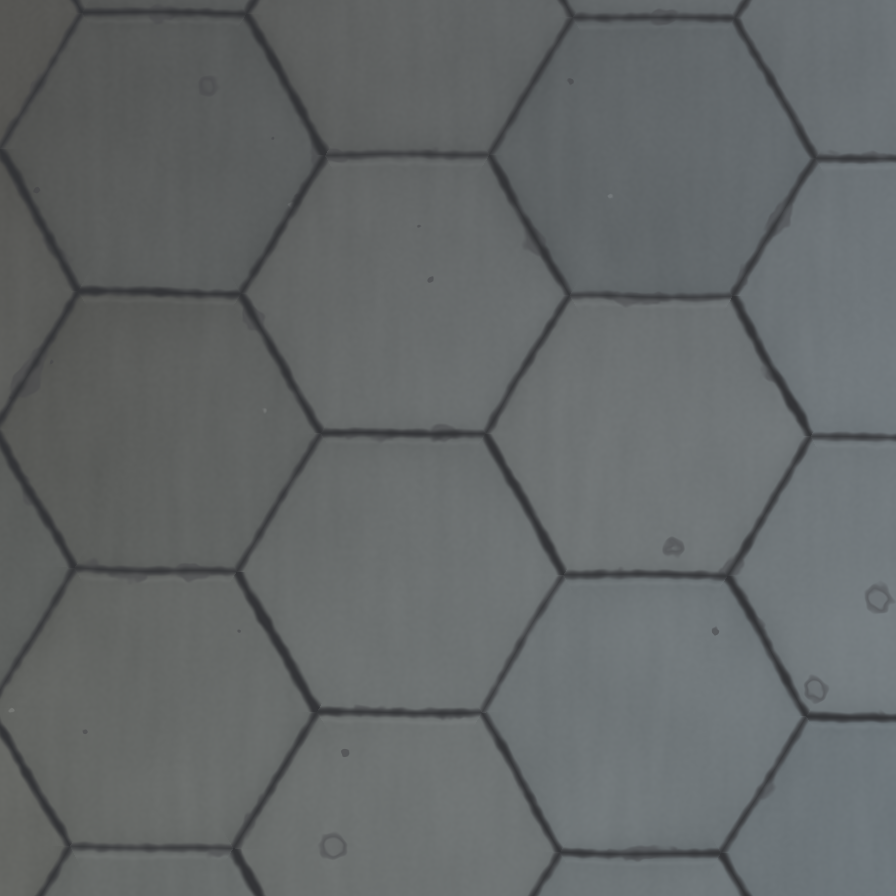
Give the GLSL for this texture, as a Shadertoy shader.

```glsl
#define TILE_CENTER vec2(0.452, 0.672)
#define STEP_SLANT vec2(0.276, 0.153)
#define STEP_UP vec2(0.005, 0.311)
#define GROUT_HALF_WIDTH 0.010
#define GROUT_SOFTNESS 0.009
#define WOBBLE 0.016
#define TILE_VARIATION 0.034
#define SPECKS 16
#define RINGS 5
#define GROUT_COLOR vec3(0.20, 0.205, 0.215)
#define GRIME_COLOR vec3(0.28, 0.28, 0.295)

vec2 hash2(vec2 p) {
    vec3 h = fract(p.xyx * vec3(0.1031, 0.1030, 0.0973));
    h += dot(h, h.yzx + 33.33);
    return fract((h.xx + h.yz) * h.zy);
}

float cornerSlope(vec2 cell, vec2 corner, vec2 f) {
    return dot(hash2(cell + corner) * 2.0 - 1.0, f - corner);
}

// Gradient noise, roughly -0.7 to 0.7
float noise(vec2 p) {
    vec2 i = floor(p), f = p - i;
    vec2 u = f * f * f * (f * (f * 6.0 - 15.0) + 10.0);
    float low = mix(cornerSlope(i, vec2(0, 0), f), cornerSlope(i, vec2(1, 0), f), u.x);
    float high = mix(cornerSlope(i, vec2(0, 1), f), cornerSlope(i, vec2(1, 1), f), u.x);
    return mix(low, high, u.y);
}

float fbm(vec2 p) {
    float sum = 0.0, amp = 0.6;
    for (int i = 0; i < 4; i++) {
        sum += amp * noise(p);
        p = p * 2.03 + 17.3;
        amp *= 0.5;
    }
    return sum;
}

// Nearest and second nearest hexagon centers; returns the distance to their shared edge
float hexEdge(vec2 lattice, out vec2 tile, out vec2 neighbor, out vec2 across) {
    mat2 hexBasis = mat2(0.866, 0.5, 0.0, 1.0);
    vec2 base = floor(lattice), nearVec = vec2(0), nextVec = vec2(0);
    float d1 = 1e3, d2 = 1e3;
    for (int y = -1; y <= 2; y++)
    for (int x = -1; x <= 2; x++) {
        vec2 id = base + vec2(x, y);
        vec2 r = hexBasis * (id - lattice);
        float d = dot(r, r);
        if (d < d1) {
            d2 = d1; nextVec = nearVec; neighbor = tile;
            d1 = d; nearVec = r; tile = id;
        } else if (d < d2) {
            d2 = d; nextVec = r; neighbor = id;
        }
    }
    across = nextVec - nearVec;
    return 0.5 * (d2 - d1);
}

// Uneven light: dim and warm at upper left, cool and bright at lower right
vec3 daylight(vec2 p) {
    vec3 top = mix(vec3(0.325, 0.325, 0.315), vec3(0.415, 0.44, 0.455), p.x);
    vec3 bottom = mix(vec3(0.385, 0.395, 0.385), vec3(0.445, 0.475, 0.49), p.x);
    float glow = exp(-7.0 * dot(p - vec2(0.55, 0.3), p - vec2(0.55, 0.3)));
    return mix(bottom, top, smoothstep(0.1, 0.95, p.y)) + 0.022 * glow;
}

void mainImage(out vec4 fragColor, in vec2 fragCoord) {
    vec2 p = fragCoord / iResolution.y;
    float pixel = 1.0 / iResolution.y;
    vec2 tile = vec2(0), neighbor = vec2(0), across;
    vec2 warp = vec2(noise(p * 8.0), noise(p * 8.0 + 41.0)) * WOBBLE;
    vec2 lattice = inverse(mat2(STEP_SLANT, STEP_UP)) * (p - TILE_CENTER);
    float edge = hexEdge(lattice + warp, tile, neighbor, across);
    edge += 0.008 * noise(p * 70.0);

    // Tile body: own tone, soft clouds, faint vertical streaks and grain
    vec2 tone = hash2(tile + 61.0);
    vec3 color = daylight(p) + TILE_VARIATION * (tone.x - 0.5);
    color += vec3(0.008, 0.0, -0.008) * (tone.y - 0.5);
    color += 0.032 * fbm(p * 6.0 + tile * 7.0);
    color += 0.014 * noise(p * vec2(60.0, 9.0)) + 0.010 * noise(p * 150.0);

    // Specks
    for (int i = 0; i < SPECKS; i++) {
        vec2 h = hash2(vec2(i, 7));
        float radius = mix(0.0015, 0.0045, h.x * h.x);
        float d = length(p - hash2(vec2(i, 23))) + 0.003 * noise(p * 200.0);
        float cover = 1.0 - smoothstep(radius - pixel, radius + pixel, d);
        color = mix(color, h.y > 0.85 ? color + 0.12 : GRIME_COLOR, 0.6 * cover);
    }

    // Small ring stains
    for (int i = 0; i < RINGS; i++) {
        vec2 center = hash2(vec2(i, 91));
        float radius = mix(0.006, 0.013, hash2(vec2(i, 37)).x);
        float d = length(p - center) + 0.008 * noise(p * 90.0);
        float rim = 1.0 - smoothstep(0.001, 0.004 + pixel, abs(d - radius));
        float inside = 1.0 - smoothstep(radius - 0.002, radius + 0.002, d);
        color = mix(color, GRIME_COLOR, 0.40 * rim + 0.15 * inside);
    }

    // Grime halo, pale rim and chipped corners beside the joints
    vec2 joint = hash2(tile + neighbor + 131.0);
    color -= 0.035 * exp(-edge / 0.035) * (0.5 + joint.y);
    color += 0.022 * smoothstep(0.3, 0.9, across.y) * exp(-pow((edge - 0.032) / 0.009, 2.0));
    float chipDepth = 0.014 + 0.16 * max(fbm(p * 13.0 + 5.0) - 0.14, 0.0);
    float chip = 1.0 - smoothstep(chipDepth - 0.008, chipDepth + 0.008, edge);
    color = mix(color, GRIME_COLOR, 0.5 * chip);

    // Grout: falling joints are heavier than rising ones
    float weight = mix(0.65, 1.2, joint.x) * (across.x * across.y > 0.1 ? 1.25 : 0.9);
    float width = GROUT_HALF_WIDTH * weight * (1.0 + 0.7 * noise(p * 32.0));
    float soft = GROUT_SOFTNESS + pixel / STEP_UP.y;
    float grout = 1.0 - smoothstep(width - soft, width + soft, edge);
    color = mix(color, GROUT_COLOR, grout * clamp(0.6 + 0.35 * weight, 0.0, 1.0));

    fragColor = vec4(color, 1.0);
}
```
